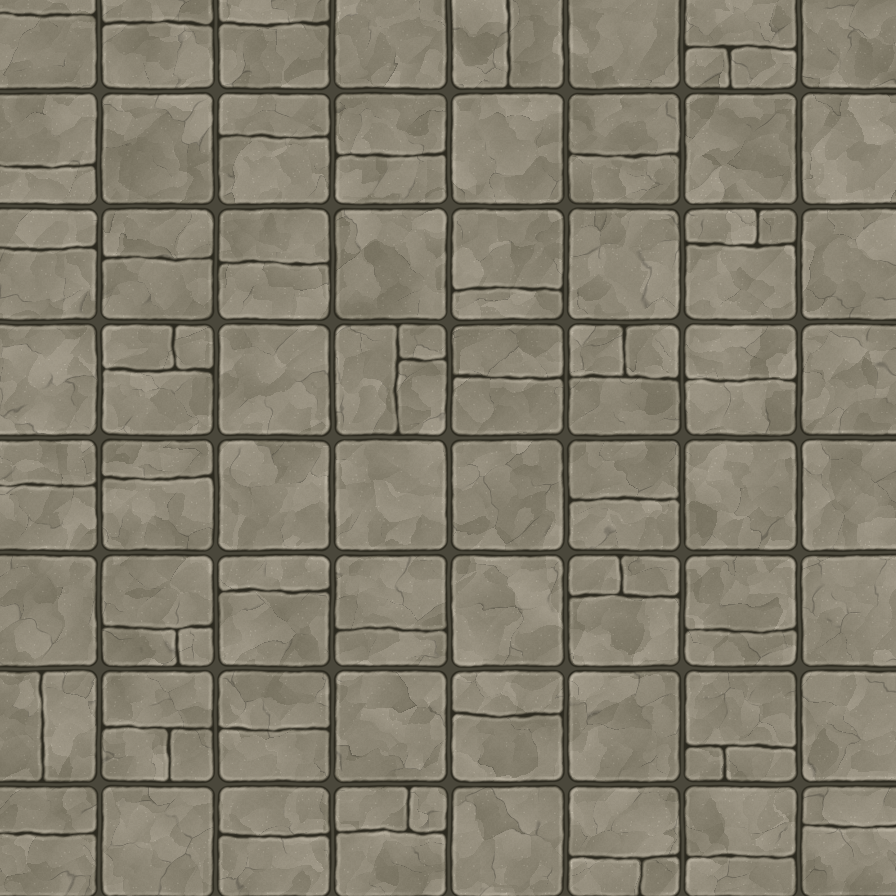
Give the GLSL for this texture, as a Shadertoy shader.

```glsl
// Worn square paving stones in a grid of dark joints, some cracked into smaller blocks.
// Each block is a rounded-box distance; its flaked face is warped cellular noise
// seeded per block, with a pale worn rim, broken creases and fine specks.

float hash(vec2 p) {
    vec3 a = fract(p.xyx * 0.1031);
    a += dot(a, a.yzx + 33.33);
    return fract((a.x + a.y) * a.z);
}

// Layered sines, roughly -1 to 1
float wave(vec2 p) {
    return 0.5 * sin(p.x + 1.7 * sin(p.y * 0.8))
         + 0.3 * sin(p.y * 2.1 + 1.3 * sin(p.x * 1.7))
         + 0.2 * sin(p.x * 4.3 - p.y * 3.7);
}

float roundBox(vec2 p, vec2 lo, vec2 hi, float radius) {
    vec2 e = abs(p - 0.5 * (lo + hi)) - 0.5 * (hi - lo) + radius;
    return length(max(e, 0.0)) + min(max(e.x, e.y), 0.0) - radius;
}

// Cellular noise: x = tone of the flake, y = distance to its border, z = random per flake
vec3 flakes(vec2 p, vec2 seed) {
    vec2 nearest = vec2(0.0), offset = vec2(0.0);
    float f1 = 9.0, f2 = 9.0;
    for (int j = -1; j <= 1; j++)
    for (int i = -1; i <= 1; i++) {
        vec2 cell = floor(p) + vec2(i, j);
        vec2 key = cell + seed;
        vec2 r = cell + vec2(hash(key), hash(key + 57.0)) - p;
        float dist = length(r);
        if (dist < f1) {
            f2 = f1;
            f1 = dist;
            nearest = key;
            offset = r;
        } else f2 = min(f2, dist);
    }
    float angle = 6.283 * hash(nearest + 31.0);
    float slope = dot(offset, vec2(cos(angle), sin(angle)));
    return vec3(hash(nearest + 91.0) + 0.5 * slope, f2 - f1, hash(nearest + 13.0));
}

void mainImage(out vec4 fragColor, in vec2 fragCoord) {
    vec2 uv = fragCoord / iResolution.xy;
    vec2 p = (uv - vec2(0.1107, 0.125)) / vec2(0.1302, 0.1289);
    float aa = 6.0 / iResolution.y;

    // Slightly uneven grid of square stones
    p += 0.007 * vec2(wave(p.yx * 5.0), wave(p * 5.0 + 4.0));
    vec2 id = floor(p), q = fract(p);
    float outer = roundBox(q, vec2(0.026), vec2(0.974), 0.075);

    // Split some stones in two, then sometimes split the narrower strip again
    vec2 s = hash(id + 5.0) < 0.10 ? q.yx : q;
    vec2 lo = vec2(0.026), hi = vec2(0.974), piece = vec2(0.0);
    float gap = 0.008 + 0.005 * wave(p * 11.0 + 6.0);
    if (hash(id + 71.0) > 0.42) {
        float cut = mix(0.28, 0.68, hash(id + 23.0));
        float line = cut + 0.016 * wave(vec2(s.x * 7.0, id.x * 3.0 + id.y));
        bool below = s.y < line;
        if (below) hi.y = line - gap; else lo.y = line + gap;
        piece.y = below ? 1.0 : 2.0;
        if (below == (cut < 0.5) && hash(id + 47.0) < 0.25) {
            float joint = mix(0.32, 0.68, hash(id + 83.0))
                        + 0.012 * wave(vec2(s.y * 8.0, id.y * 2.0));
            bool left = s.x < joint;
            if (left) hi.x = joint - gap; else lo.x = joint + gap;
            piece.x = left ? 1.0 : 2.0;
        }
    }
    float d = max(outer, roundBox(s, lo, hi, 0.045));
    d += 0.004 * wave(p * 17.0) + 0.002 * wave(p.yx * 41.0);

    // Flaked stone face in two sizes
    vec2 seed = id * 17.0 + piece * 5.0;
    vec2 warp = vec2(wave(p * 6.0 + piece), wave(p.yx * 6.0 + 9.0));
    vec2 ragged = vec2(wave(p * 21.0), wave(p.yx * 21.0 + 3.0));
    vec2 m = p + 0.075 * warp + 0.012 * ragged;
    vec3 broad = flakes(m * 2.6, seed);
    vec3 small = flakes(m * 4.3 + 8.0, seed + 40.0);
    float tone = 0.05 + 0.46 * broad.x + 0.42 * small.x + 0.04 * wave(p * 38.0);
    vec3 stone = mix(vec3(0.475, 0.453, 0.385), vec3(0.625, 0.597, 0.533), clamp(tone, 0.0, 1.0));

    // Creases that fade in and out along some flake borders
    float crease = (1.0 - smoothstep(0.0, 0.05, broad.y)) * step(0.45, broad.z);
    stone *= 1.0 - 0.20 * crease * smoothstep(-0.3, 0.5, wave(p * 9.0 + 2.0));

    // Pale worn rim just inside the border
    float rim = smoothstep(0.008, 0.020, -d) * (1.0 - smoothstep(0.024, 0.046, -d));
    stone += 0.085 * rim * (0.65 + 0.5 * wave(p * 13.0));

    // Scattered pale specks and fine grain
    vec2 speckCell = floor(p * 26.0);
    vec2 speckAt = 0.25 + 0.5 * vec2(hash(speckCell), hash(speckCell + 19.0));
    float speck = 1.0 - smoothstep(0.08, 0.26, length(fract(p * 26.0) - speckAt));
    stone += 0.06 * speck * step(0.90, hash(speckCell + 37.0));
    stone += 0.018 * (hash(floor(p * 90.0)) - 0.5);

    // Dark outline around blocks, lighter earth in the middle of the wide joints
    vec3 earth = mix(vec3(0.17, 0.16, 0.12), vec3(0.29, 0.28, 0.23),
                     smoothstep(0.006, 0.022, outer));
    float soft = max(aa, 0.012);
    vec3 color = mix(stone, earth, smoothstep(-soft, soft, d + 0.003));
    fragColor = vec4(color, 1.0);
}
```
